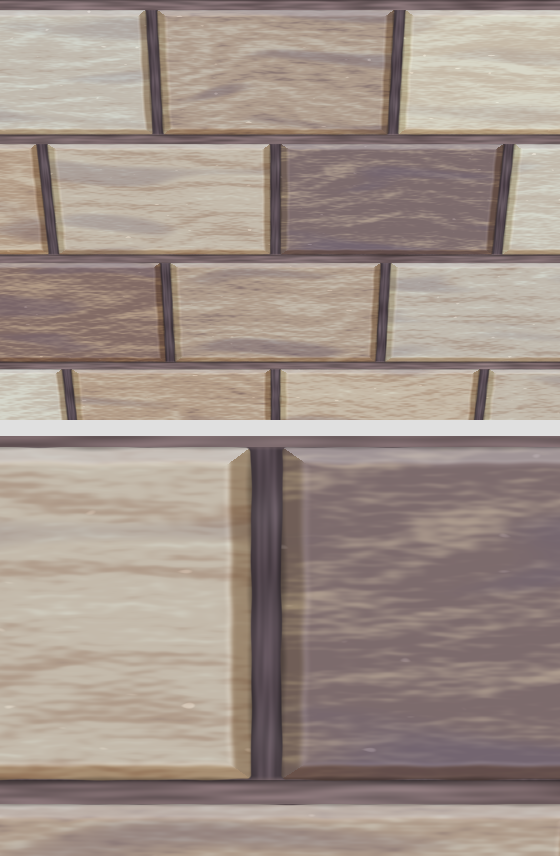
Top: the whole. Bottom: its middle third, enlarged.
Reproduce this texture procedurally as a Shadertoy shader.

```glsl
vec2 gradientAt(vec2 cell) {
    float angle = 6.2832 * fract(sin(dot(cell, vec2(127.1, 311.7))) * 43758.5);
    return vec2(cos(angle), sin(angle));
}

float gradientNoise(vec2 p) {
    vec2 i = floor(p), f = fract(p);
    vec2 w = f * f * f * (f * (f * 6.0 - 15.0) + 10.0);
    vec2 e = vec2(1.0, 0.0);
    float a = dot(gradientAt(i), f);
    float b = dot(gradientAt(i + e), f - e);
    float c = dot(gradientAt(i + e.yx), f - e.yx);
    float d = dot(gradientAt(i + 1.0), f - 1.0);
    return 1.4 * mix(mix(a, b, w.x), mix(c, d, w.x), w.y);
}

float roundedBox(vec2 p, vec2 halfSize, float radius) {
    vec2 q = abs(p) - halfSize + radius;
    return length(max(q, 0.0)) + min(max(q.x, q.y), 0.0) - radius;
}

// Lightness of each block, four columns per row
const float TONES[16] = float[16](
    0.5, 0.84, 0.47, 0.95,
    0.55, 0.68, 0.10, 0.88,
    0.5, 0.15, 0.47, 0.73,
    0.95, 0.48, 0.64, 0.68);

vec3 woodColor(vec2 p, float tone, float seed) {
    p += vec2(seed * 7.3, seed * 3.7);
    // Growth rings bent by slow noise, then long streaks and fine pores
    float bend = gradientNoise(p * vec2(1.7, 4.0));
    float rings = sin(p.y * 85.0 + bend * 16.0 + 2.0 * gradientNoise(p * vec2(4.0, 20.0)));
    float streak = gradientNoise(p * vec2(1.8, 17.0) + bend);
    float fibre = gradientNoise(p * vec2(9.0, 75.0) + bend);
    float pores = gradientNoise(p * vec2(28.0, 150.0));
    float light = tone + 0.06 * rings + 0.20 * streak + 0.15 * fibre + 0.13 * pores;

    vec3 color = mix(vec3(0.50, 0.42, 0.41), vec3(0.69, 0.61, 0.54), smoothstep(0.0, 0.45, light));
    color = mix(color, vec3(0.77, 0.73, 0.67), smoothstep(0.4, 0.75, light));
    color = mix(color, vec3(0.84, 0.84, 0.79), smoothstep(0.75, 1.15, light));

    // Dark veins, strongest in the darker timber
    float vein = smoothstep(0.22, 0.6, gradientNoise(p * vec2(1.3, 11.0) + 4.0 + 0.5 * bend));
    color = mix(color, vec3(0.44, 0.38, 0.43), vein * mix(0.7, 0.1, tone));
    return color + vec3(0.012, 0.0, -0.015) * sin(seed * 5.0);
}

void mainImage(out vec4 fragColor, in vec2 fragCoord) {
    vec2 uv = fragCoord / iResolution.y;

    // Wall leaning away toward the bottom
    float scale = 0.484 + 0.11 * uv.y;
    float depth = (1.0 / scale - 1.6906) / 0.1067;
    float u = (uv.x - 0.492 * iResolution.x / iResolution.y) / scale;
    float pixel = 1.0 / (iResolution.y * scale);

    // Running bond: every other row moves by half a block
    float row = floor(depth);
    u += 0.5 * (1.0 - mod(row, 2.0));
    float column = floor(u);
    vec2 local = vec2(u - column, (depth - row) * 0.53);
    vec2 wall = vec2(u, depth * 0.53);
    float seed = row * 4.0 + column + 2.0;
    float tone = TONES[clamp(int(seed), 0, 15)];

    // Slightly uneven block outline
    float wobble = 0.0025 * gradientNoise(wall * 14.0 + seed);
    vec2 center = vec2(0.5, 0.246);
    float block = roundedBox(local - center, vec2(0.478, 0.246), 0.008) + wobble;

    // Backing board: upright fibres in the joints, level ones between rows
    float upright = smoothstep(0.497, 0.485, local.y) * smoothstep(-0.004, 0.006, local.y);
    float level = gradientNoise(wall * vec2(7.0, 90.0));
    float grain = mix(level, gradientNoise(wall * vec2(110.0, 9.0)), upright);
    vec3 color = mix(vec3(0.47, 0.40, 0.41), vec3(0.35, 0.30, 0.33), upright);
    color *= 1.0 + 0.22 * grain;
    color += 0.06 * gradientNoise(wall * vec2(3.0, 12.0));
    float under = smoothstep(0.012, 0.0, local.y - 0.492) * step(0.492, local.y);
    color *= 1.0 - 0.38 * under;
    color *= 1.0 - 0.3 * smoothstep(0.012, 0.0, block) * upright;

    // Bevels meet at mitred corners
    vec3 wood = woodColor(wall, tone, seed);
    float left = (local.x - 0.022) / 0.032;
    float right = (0.978 - local.x) / 0.030;
    float top = local.y / 0.022;
    float bottom = (0.492 - local.y) / 0.022;
    float rim = min(min(left, right), min(top, bottom)) + wobble * 50.0;
    vec3 bevel = wood * vec3(0.86, 0.77, 0.67);
    if (top <= min(min(left, right), bottom)) bevel = mix(wood, vec3(0.80, 0.78, 0.79), 0.45);
    else if (left <= min(right, bottom)) bevel = wood * vec3(0.90, 0.88, 0.80);
    else if (right <= bottom) bevel = wood * vec3(0.80, 0.73, 0.65);
    float blur = 0.12 + pixel / 0.025;
    vec3 face = mix(bevel, wood, smoothstep(1.0 - blur, 1.0 + blur, rim));
    face += 0.05 * smoothstep(0.35, 0.0, abs(rim - 1.05));
    face *= mix(0.72, 1.0, smoothstep(-0.1, 0.3, rim));

    // Pale scuffs
    float scuff = smoothstep(0.68, 0.85, gradientNoise(wall * vec2(22.0, 60.0) + 31.0));
    face += 0.10 * scuff;

    color = mix(color, face, smoothstep(pixel, -pixel, block));
    fragColor = vec4(clamp(color, 0.0, 1.0), 1.0);
}
```
